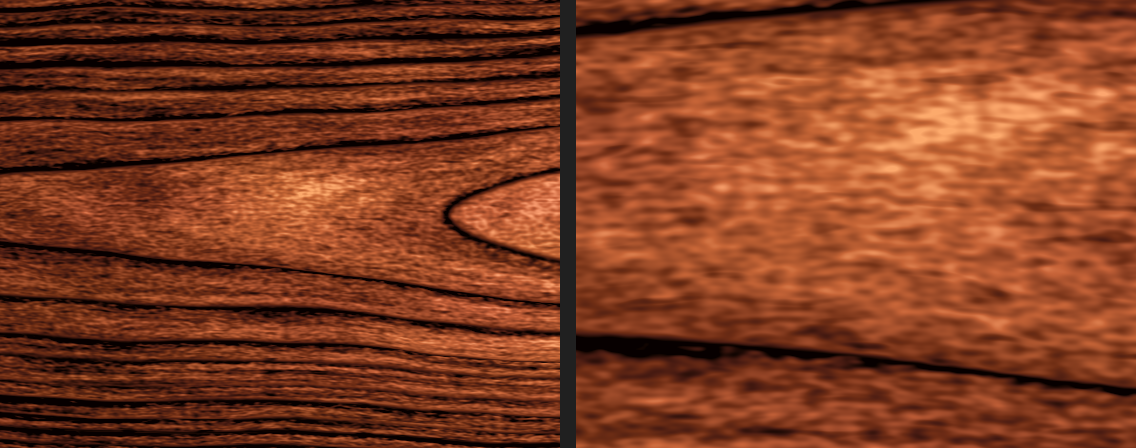
Left, the full canvas; right, a detail of the centre.
Give the GLSL for this texture, as a Shadertoy shader.

```glsl
// Polished rosewood plank: nested dark growth rings opening to the right, crossed by fine fibres.

const float RING_SPACING = 0.032;
const float RING_OFFSET = 0.009;

float hash(vec2 p) {
    vec3 q = fract(p.xyx * vec3(0.1031, 0.1030, 0.0973));
    q += dot(q, q.yzx + 33.33);
    return fract((q.x + q.y) * q.z);
}

vec2 gradientAt(vec2 cell) {
    float angle = 6.28318 * hash(cell);
    return vec2(cos(angle), sin(angle));
}

// Gradient noise, roughly -1 to 1
float noise(vec2 p) {
    vec2 i = floor(p), f = p - i;
    vec2 u = f * f * f * (f * (f * 6.0 - 15.0) + 10.0);
    vec2 e = vec2(1.0, 0.0);
    float low = mix(dot(gradientAt(i), f), dot(gradientAt(i + e), f - e), u.x);
    float high = mix(dot(gradientAt(i + e.yx), f - e.yx), dot(gradientAt(i + 1.0), f - 1.0), u.x);
    return 1.5 * mix(low, high, u.y);
}

float softPatch(vec2 p, vec2 center, vec2 radius) {
    vec2 q = (p - center) / radius;
    return exp(-dot(q, q));
}

// Black ring lines: sharp on the inner side, with a soft halo on the outer side
float veins(float ring, float slope, float x, float side, float ragged) {
    float nearest = floor((ring - RING_OFFSET) / RING_SPACING + 0.5);
    float dark = 0.0;
    for (int k = -1; k <= 1; k++) {
        float id = nearest + float(k);
        vec2 seed = vec2(id + 20.0, 7.0 + 5.0 * side * step(0.0, id));
        float jitter = 0.3 * (hash(seed) - 0.5) * step(0.0, id);
        float d = (ring - RING_OFFSET - (id + jitter) * RING_SPACING) / slope + ragged;
        float sway = noise(vec2(x * 3.0, seed.x * 3.7 + seed.y));
        float width = mix(0.0035, 0.0075, hash(seed + 31.0)) * (1.0 + 0.6 * sway);
        float strength = mix(0.5, 1.0, hash(seed + 57.0));
        float core = exp(-d * d / (width * width));
        float halo = exp(-abs(d) / (d > 0.0 ? 0.026 : 0.008));
        dark = max(dark, strength * (0.55 * core + 0.38 * halo));
    }
    return dark;
}

// Thin fibres at two scales plus a diagonal silky ripple
float fibres(vec2 p) {
    float strands = noise(p * vec2(24.0, 145.0));
    float hairs = noise(p * vec2(65.0, 200.0) + 40.0);
    float ripple = noise(vec2(p.x * 55.0 + p.y * 90.0, p.y * 125.0 - p.x * 22.0));
    return 0.20 * strands + 0.17 * hairs + 0.11 * ripple;
}

// Short dark pores
float pores(vec2 p) {
    return smoothstep(0.3, 0.75, noise(p * vec2(19.0, 115.0) + 90.0));
}

vec3 woodColor(float tone) {
    vec3 ramp[6] = vec3[6](
        vec3(0.12, 0.04, 0.02), vec3(0.29, 0.11, 0.07), vec3(0.44, 0.18, 0.08),
        vec3(0.61, 0.29, 0.16), vec3(0.78, 0.39, 0.22), vec3(0.93, 0.57, 0.38));
    float t = 5.0 * clamp(tone, -0.11, 1.08);
    int i = int(clamp(floor(t), 0.0, 4.0));
    return max(mix(ramp[i], ramp[i + 1], t - float(i)), 0.0);
}

void mainImage(out vec4 fragColor, in vec2 fragCoord) {
    vec2 p = fragCoord / iResolution.y;
    float across = fragCoord.x / iResolution.x;

    // Hyperbolic ring field around a nearly level heart line
    float warp = 0.014 * noise(p * vec2(2.0, 3.0) + 4.0) + 0.004 * noise(p * vec2(6.0, 11.0));
    float d = p.y - 0.53 + 0.012 * p.x + warp;
    float ring = d * d - p.x * (0.010 + 0.0131 * p.x);
    float slope = length(vec2(2.0 * d, 0.010 + 0.0262 * p.x));
    float level = sqrt(max(ring + 0.05, 0.0));

    // Fibre coordinates fan out gently with the rings
    vec2 fan = vec2(p.x, d / (1.0 + 0.35 * p.x * exp(-10.0 * d * d)));
    float fine = fibres(fan);

    // Bands and streaks that follow the rings
    float bands = noise(vec2(p.x * 1.6 + d * 6.0, level * 42.0));
    float streaks = noise(vec2(p.x * 4.0 + d * 9.0, level * 105.0) + 17.0);
    float thinLines = smoothstep(0.15, 0.6, noise(vec2(p.x * 1.2 + d * 8.0, level * 75.0) + 63.0));
    thinLines *= smoothstep(0.2, 0.42, abs(d));

    // Light from the right, with glowing heartwood and a dark smudge
    float light = 0.18 * (across - 0.5) - 0.08 * (p.y - 0.5);
    light += 0.17 * softPatch(p, vec2(0.68, 0.54), vec2(0.20, 0.07));
    light += 0.24 * softPatch(p, vec2(1.24, 0.53), vec2(0.20, 0.11));
    light += 0.14 * softPatch(p, vec2(1.15, 0.19), vec2(0.35, 0.10));
    light += 0.10 * softPatch(p, vec2(0.15, 0.57), vec2(0.17, 0.04));
    light -= 0.28 * softPatch(p, vec2(0.34 + 0.03 * bands, 0.565), vec2(0.045, 0.045));

    float ragged = 0.010 * fine + 0.003 * streaks;
    float tone = 0.56 + light + 0.20 * bands + 0.20 * streaks + fine;
    tone -= 0.30 * thinLines + 0.18 * pores(fan);
    tone -= veins(ring, slope, p.x, step(0.0, d), ragged);

    vec3 color = woodColor(tone);
    color *= 1.0 + vec3(0.0, -0.05, 0.06) * noise(p * vec2(2.5, 8.0) + 25.0);
    fragColor = vec4(color, 1.0);
}
```
